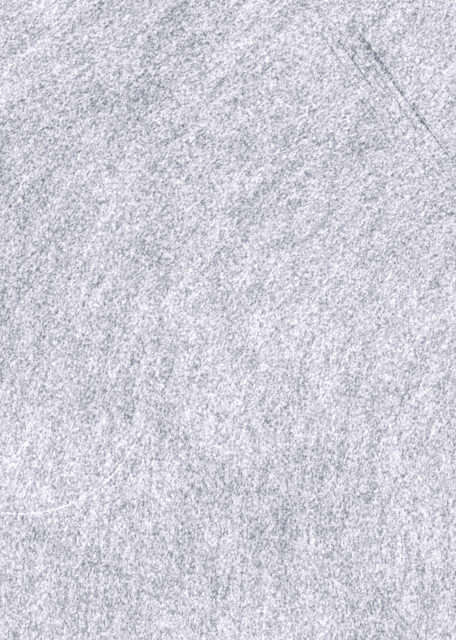
This texture is drawn by a WebGL 2 fragment shader. Its source:

```glsl
#version 300 es
precision highp float;
// Soft graphite shading on toothed paper: fine grain stretched along hatching
// that turns from diagonal (top) to upright (bottom), over a cloudy tone,
// with a few thin scratches and sweeping arcs. Lengths are in canvas heights.
#define BASE_TONE 0.821
#define TOOTH_AMOUNT 0.24
#define GRAIN_AMOUNT 0.235
#define STROKE_AMOUNT 0.105
#define CLOUD_AMOUNT 0.058
#define SCRATCH_AMOUNT 0.1
#define SHADE_SKEW 0.9
#define TOOTH_FREQ 430.0
#define GRAIN_FREQ vec2(225.0, 390.0)
#define STROKE_FREQ vec2(22.0, 150.0)
#define BAND_SCRATCHES 10
#define LOOSE_SCRATCHES 20

uniform vec2 u_resolution;
out vec4 fragColor;

// Integer hash of a lattice cell, 0 to 1
float hash(ivec2 cell, int seed) {
  uvec2 u = uvec2(cell);
  uint h = u.x * 1597u + u.y * 51749u + uint(seed) * 7919u;
  h = (h ^ (h >> 15)) * 73244u + 2891u;
  h ^= u.y * 3571u + (h >> 13);
  h *= 668265u;
  h = (h ^ (h >> 14)) * 374761u;
  h ^= h >> 16;
  return float(h & 65535u) / 65535.0;
}

// Smooth value noise centred on zero
float noise(vec2 p, int seed) {
  ivec2 c = ivec2(floor(p));
  vec2 f = fract(p);
  f = f * f * (3.0 - 2.0 * f);
  float low = mix(hash(c, seed), hash(c + ivec2(1, 0), seed), f.x);
  float high = mix(hash(c + ivec2(0, 1), seed), hash(c + ivec2(1, 1), seed), f.x);
  return mix(low, high, f.y) - 0.5;
}

// Coordinates along and across a direction given in radians
vec2 alongAcross(vec2 p, float angle) {
  vec2 dir = vec2(cos(angle), sin(angle));
  return vec2(dot(p, dir), dot(p, vec2(-dir.y, dir.x)));
}

// Grain and strokes, blended between four hatch directions
float hatching(vec2 p) {
  float lean = clamp(3.2 - 3.0 * p.y + 1.6 * noise(p * 3.0, 5), 0.0, 3.0);
  float sum = 0.0, power = 0.0;
  for (int i = 0; i < 4; i++) {
    float weight = max(0.0, 1.0 - abs(lean - float(i)));
    vec2 q = alongAcross(p, radians(39.0 + 16.0 * float(i)));
    float grain = noise(q * GRAIN_FREQ, 10 + i);
    float stroke = noise(q * STROKE_FREQ, 20 + i);
    sum += weight * (GRAIN_AMOUNT * grain + STROKE_AMOUNT * stroke);
    power += weight * weight;
  }
  return sum / sqrt(power);
}

// Thin line with tapered ends
float scratch(vec2 p, vec2 centre, float angle, float halfLength, float width, float px) {
  vec2 q = alongAcross(p - centre, angle);
  float taper = 1.0 - smoothstep(0.6, 1.0, abs(q.x) / halfLength);
  return taper * (1.0 - smoothstep(width, width + px, abs(q.y)));
}

// Circular sweep around a middle direction
float arc(vec2 p, vec2 centre, float radius, float middle, float spread, float width, float soft) {
  vec2 q = alongAcross(p - centre, middle);
  float fade = 1.0 - smoothstep(0.7 * spread, spread, abs(atan(q.y, q.x)));
  return fade * (1.0 - smoothstep(width, width + soft, abs(length(q) - radius)));
}

void main() {
  vec2 p = gl_FragCoord.xy / u_resolution.y;
  float px = 1.0 / u_resolution.y;

  // Cloudy tone, tooth and hatching
  float cloud = noise(p * 4.5 + 3.0, 1) + 0.8 * noise(p * 12.0, 2) + 0.8 * noise(p * 34.0, 3);
  float shade = CLOUD_AMOUNT * cloud + hatching(p);
  shade += TOOTH_AMOUNT * noise(alongAcross(p, 0.4) * TOOTH_FREQ, 4);

  // Parallel scratches falling across the upper right
  float dark = 0.0;
  for (int i = 0; i < BAND_SCRATCHES; i++) {
    float a = hash(ivec2(i, 1), 31), b = hash(ivec2(i, 2), 32);
    vec2 centre = vec2(0.585, 0.86) + (a - 0.5) * vec2(0.07, 0.04) + (b - 0.5) * vec2(0.11, -0.16);
    dark += scratch(p, centre, -0.96 + 0.08 * (a - b), 0.07 + 0.11 * b, 0.0006, px) * (0.5 + 0.5 * a);
  }

  // Faint loose scratches leaning either way
  for (int i = 0; i < LOOSE_SCRATCHES; i++) {
    float a = hash(ivec2(i, 3), 41), b = hash(ivec2(i, 4), 42), c = hash(ivec2(i, 5), 43);
    vec2 centre = vec2(a * u_resolution.x * px, b);
    float angle = (c < 0.6 ? -1.05 : 1.1) + 0.5 * (a - 0.5);
    dark += 0.5 * scratch(p, centre, angle, 0.03 + 0.07 * c, 0.0004, px);
  }

  // Broad dark sweeps and one fine pale curve
  dark += 0.6 * arc(p, vec2(0.22, 0.35), 0.245, -2.3, 0.7, 0.001, 0.013);
  dark += 0.35 * arc(p, vec2(0.53, 0.61), 0.17, 1.35, 0.8, 0.0005, 0.007);
  float pale = arc(p, vec2(0.033, 0.395), 0.198, -1.0, 0.85, 0.0006, 1.2 * px);
  shade += SCRATCH_AMOUNT * (1.3 * pale - dark);

  // Cool grey, with deeper darks and bluer shade
  float tone = clamp(BASE_TONE + shade - SHADE_SKEW * shade * shade, 0.48, 0.975);
  vec3 colour = vec3(tone, tone - 0.004, tone + mix(0.052, 0.028, smoothstep(0.65, 0.95, tone)));
  fragColor = vec4(min(colour, 1.0), 1.0);
}
```
